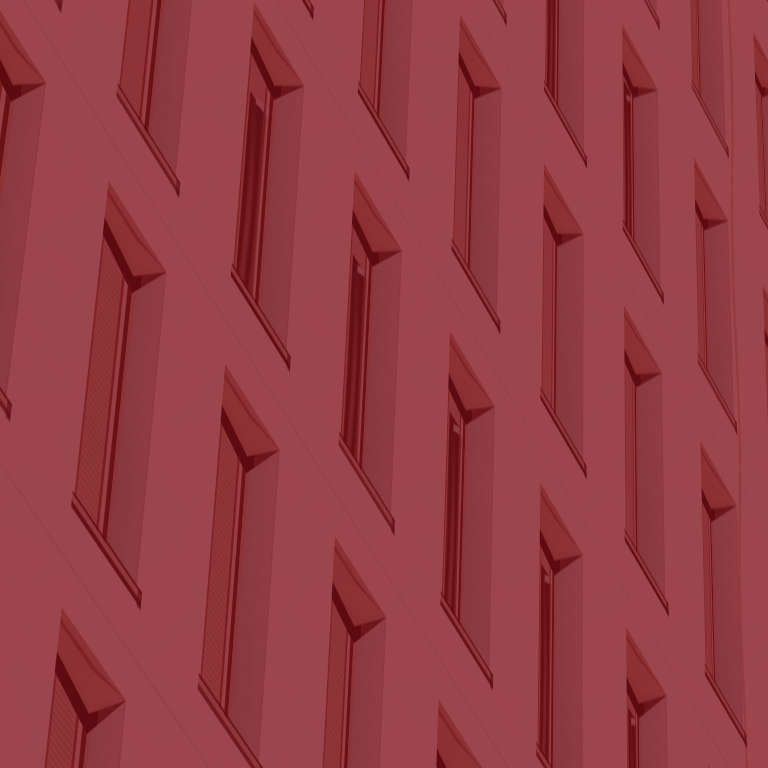
This pattern is drawn by a Shadertoy shader. Its source:

```glsl
// Red facade in steep perspective: a grid of tall recessed windows with slanted sills.

const vec3 WALL   = vec3(0.61, 0.27, 0.30);
const vec3 JAMB   = vec3(0.56, 0.23, 0.26);
const vec3 RED    = vec3(0.55, 0.19, 0.20);
const vec3 DEEP   = vec3(0.48, 0.11, 0.12);
const vec3 SHADOW = vec3(0.37, 0.04, 0.065);

const float WIDTH = 0.49;   // window width within one cell

// Facade grid (columns, rows) to canvas, y pointing down
const mat3 FACADE = mat3(0.1268, 0.1995, 0.0246,
                        -0.0536, 0.3828, -0.0693,
                         0.5990, 0.0185, 1.0);

float hash(vec2 p) {
    return fract(sin(dot(p, vec2(127.1, 311.7))) * 4375.85);
}

// Smoothed step and stripe; soft is the footprint of one pixel
float above(float x, float edge, float soft) {
    return clamp((x - edge) / soft + 0.5, 0.0, 1.0);
}

float band(float x, float lo, float hi, float soft) {
    return above(x, lo, soft) - above(x, hi, soft);
}

float layeredSines(vec2 p) {
    float sum = 0.0, gain = 0.5;
    for (int i = 0; i < 4; i++) {
        sum += gain * sin(p.x + 1.7 * sin(p.y)) * sin(p.y + 1.3 * sin(p.x));
        p = mat2(1.6, 1.2, -1.2, 1.6) * p + 2.3;
        gain *= 0.6;
    }
    return sum;
}

// Glazing: s runs across the visible pane from 0 to 1, v down the window
vec3 paneColor(float s, float v, vec2 id, float softS, float softV) {
    float seed = hash(id);
    float isOpen = mod(id.y, 2.0) * step(-2.5, id.x) * step(id.x, 2.5);
    float blind = (1.0 - isOpen) * step(id.x, -0.5);

    float ribs = sin(v * 440.0) * (1.0 - smoothstep(0.004, 0.009, softV));
    vec3 col = mix(RED, JAMB, 0.3) * (1.0 + 0.04 * blind * ribs);

    // Dark opening with upright reflections, darkest near the head
    float streak = 0.5 + 0.5 * sin(s * 17.0 + 2.0 * seed + 0.8 * sin(v * 9.0));
    vec3 room = mix(SHADOW, RED, 0.1 + 0.5 * streak * smoothstep(0.15, 0.6, v));
    float opening = isOpen * above(v, 0.2 + 0.05 * seed, softV);
    col = mix(col, room, opening * band(s, 0.12, 0.8, softS));

    // Bracket of the tilted sash
    float bracket = band(v + 0.05 * s, 0.255, 0.275, softV) * band(s, 0.35, 1.0, softS);
    col = mix(col, JAMB, isOpen * bracket);

    // Frame strips
    col = mix(col, DEEP, 0.7 * band(s, 0.0, 0.06, softS));
    col = mix(col, DEEP, band(s, 0.68, 0.75, softS));
    col = mix(col, WALL, 0.6 * band(s, 0.76, 0.86, softS));
    return mix(col, mix(DEEP, SHADOW, 0.6), band(s, 0.87, 1.0, softS));
}

vec3 drawWindow(vec3 wall, vec2 q, vec2 id, float height, vec2 soft) {
    // The pane narrows toward the far columns
    float depth = max(0.187 - 0.021 * id.x, 0.07);
    float taper = clamp((WIDTH - q.x) / (WIDTH - depth), 0.0, 1.0);
    float lintel = (0.165 + 0.01 * id.x + 0.12 * min(q.x, depth)) * taper;

    // Side reveal, darker toward the glass and the foot
    float light = smoothstep(depth, WIDTH, q.x) - 0.5 * smoothstep(0.2, 0.75, q.y);
    vec3 col = JAMB * (0.97 + 0.05 * light + 0.012 * layeredSines(q * vec2(60.0, 90.0)));
    col = mix(col, RED, 0.6 * band(q.x, depth, depth + 0.025, soft.x));
    col = mix(col, RED, 0.3 * band(q.x, WIDTH - 0.014, WIDTH, soft.x));

    vec3 pane = paneColor(q.x / depth, q.y, id, soft.x / depth, soft.y);
    col = mix(col, pane, above(depth, q.x, soft.x));

    // Soffit, grooved near the front, and the shadow along its inner edge
    vec3 soffit = mix(RED, JAMB, 0.3 * smoothstep(0.1, WIDTH, q.x));
    soffit = mix(soffit, DEEP, 0.7 * band(q.y, 0.022 * taper, 0.034 * taper, soft.y));
    soffit = mix(soffit, DEEP, 0.4 * smoothstep(0.5, 1.0, q.y / max(lintel, 0.001)));
    col = mix(col, soffit, above(lintel, q.y, soft.y));
    float thickness = 0.042 * taper;
    float corner = 0.65 + 0.35 * step(q.x, depth + 0.06);
    col = mix(col, SHADOW, corner * band(q.y, lintel - thickness, lintel, soft.y));

    float inside = band(q.x, 0.0, WIDTH, soft.x) * band(q.y, 0.0, height, soft.y);
    return mix(wall, col, inside);
}

// Slanted rail; t is the distance below its middle line
vec3 drawSill(vec3 col, float u, float t, vec2 id, vec2 soft) {
    float run = band(u, -0.012, 0.53, soft.x);
    float dark = 0.6 + 0.4 * hash(id + 7.0);
    col = mix(col, SHADOW, 0.75 * run * band(t, -0.017, -0.009, soft.y));
    col = mix(col, mix(RED, WALL, 0.25), run * band(t, -0.009, 0.005, soft.y));
    col = mix(col, SHADOW, dark * run * band(t, 0.005, 0.019, soft.y));
    float cap = band(u, 0.50, 0.53, soft.x) * band(t, -0.015, 0.024, soft.y);
    return mix(col, SHADOW, 0.6 * cap);
}

void mainImage(out vec4 fragColor, in vec2 fragCoord) {
    vec2 p = fragCoord / iResolution.xy;
    p.y = 1.0 - p.y;

    vec3 h = inverse(FACADE) * vec3(p, 1.0);
    vec2 grid = h.xy / h.z;
    vec2 soft = fwidth(grid);
    vec2 id = floor(grid + 0.2);
    vec2 q = grid - id;
    float height = 0.744 - 0.007 * id.x;

    // Wall with faint panel joints and a wavering seam near the far corner
    vec3 col = mix(WALL, JAMB, 0.4 * band(q.y, -0.105, -0.098, soft.y));
    float seam = p.x - 0.947 - 0.022 * p.y - 0.002 * sin(p.y * 14.0);
    col = mix(col, RED, 0.5 * band(seam, 0.0, 0.003, 1.0 / iResolution.x));

    col = drawWindow(col, q, id, height, soft);
    col = drawSill(col, q.x, q.y - height, id, soft);

    // Light weathering
    col *= 1.0 + 0.006 * layeredSines(p * 24.0);
    fragColor = vec4(col, 1.0);
}
```
